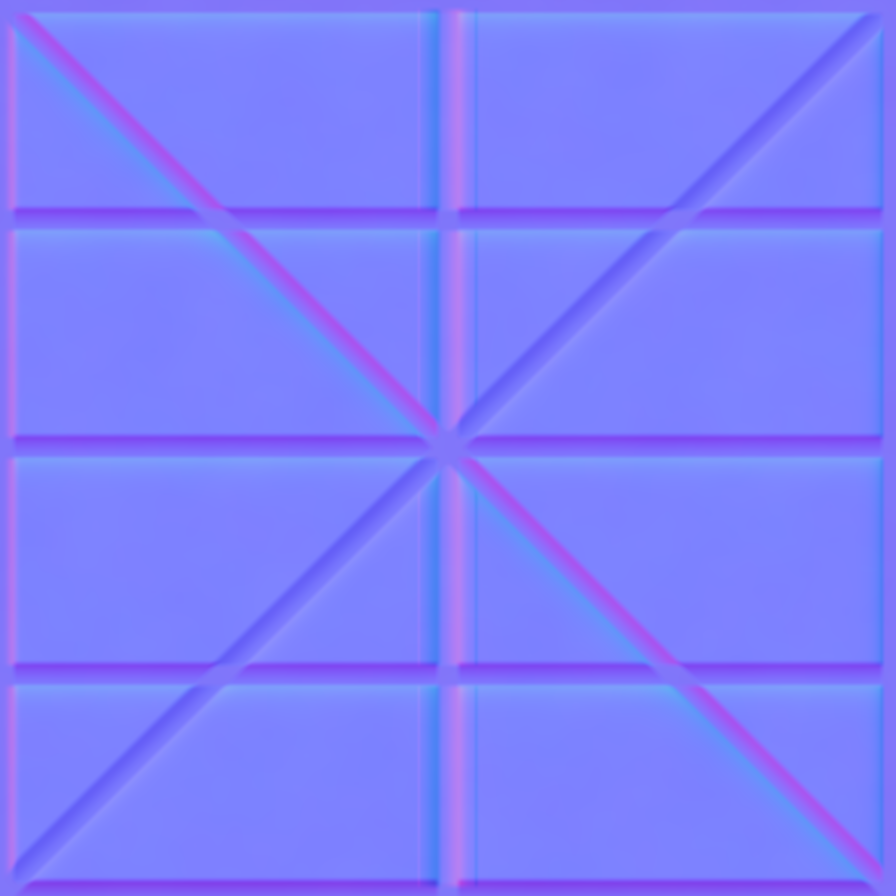
Give the GLSL for this texture map, as a WebGL 1 fragment shader.

```glsl
precision highp float;
uniform vec2 u_resolution;

#define ROW_STEP 0.254
#define GROOVE 0.0117
#define ROW_BORDER 0.0236
#define SIDE_BORDER 0.0156
#define DIAGONAL 0.0125
#define STRIP 0.0325
#define PANEL_FADE 0.0125
#define GROOVE_FADE 0.0150
#define EDGE_SOFT 0.0045
#define GRAIN 0.007

// Sharp lip at d = 0 that fades towards positive d
float lip(float d, float len) {
  return smoothstep(-0.005, 0.002, d) * exp(-max(d, 0.0) / len);
}

// Rounded wall: a soft rise at d = 0 and a bell-shaped fall
float wall(float d, float len) {
  float fall = max(d, 0.0) / len;
  return smoothstep(-0.007, 0.002, d) * exp(-fall * fall);
}

// Soft line centred on d = 0
float ridge(float d, float width) {
  return exp(-d * d / (width * width));
}

// One outside a groove, zero inside it
float outside(float d) {
  return smoothstep(-EDGE_SOFT, EDGE_SOFT, d);
}

// Gentle surface unevenness from layered sines
vec2 unevenness(vec2 p) {
  vec2 sum = vec2(0.0);
  float amp = 1.0;
  for (int i = 0; i < 4; i++) {
    p = mat2(0.8, 0.6, -0.6, 0.8) * p * 1.7 + 1.3;
    sum += amp * sin(p.yx + 1.5 * sin(p));
    amp *= 0.65;
  }
  return sum;
}

void main() {
  vec2 p = gl_FragCoord.xy / u_resolution - 0.5;

  // Signed offsets from the nearest row, column and diagonals
  float row = clamp(floor(p.y / ROW_STEP + 0.5), -2.0, 2.0);
  float column = clamp(floor(p.x * 2.0 + 0.5), -1.0, 1.0);
  float rowBorder = step(1.5, abs(row));
  float middle = 1.0 - abs(column);
  float y = p.y - row * ROW_STEP;
  float x = p.x - column * 0.5;
  float rising = (p.x - p.y) * 0.70711;
  float falling = (p.x + p.y) * 0.70711;
  float rowHalf = mix(GROOVE, ROW_BORDER, rowBorder);
  float columnHalf = mix(SIDE_BORDER, GROOVE, middle);

  // Each groove interrupts the others where they cross
  float offRow = outside(abs(y) - rowHalf);
  float offColumn = outside(abs(x) - columnHalf);
  float offRising = outside(abs(rising) - DIAGONAL);
  float offFalling = outside(abs(falling) - DIAGONAL);
  float offDiagonals = offRising * offFalling;
  float panel = offRow * offColumn * offDiagonals;

  // Lavender floor at the crossings and along the outer frame
  float crossing = clamp(3.0 - offRow - offColumn - offRising - offFalling, 0.0, 1.0);
  float frame = max((1.0 - offRow) * rowBorder, (1.0 - offColumn) * (1.0 - middle));
  float ground = max(max(crossing, frame), 0.3 * (1.0 - panel));

  vec2 slope = vec2(-0.02, 0.015) + GRAIN * unevenness(p * 14.0);
  slope += vec2(0.03, -0.09) * ground;

  // Horizontal bevels
  float rowSlope = 0.27 * lip(-y - rowHalf, PANEL_FADE)
                 - 0.36 * wall(rowHalf - y, GROOVE_FADE)
                 - 0.08 * ridge(y - rowHalf, 0.004);
  slope.y += rowSlope * offColumn * offDiagonals;

  // Vertical bevels, with a second thin edge beside the middle column
  float columnSlope = 0.38 * ridge(x - columnHalf + 0.002, mix(0.006, 0.0105, middle))
                    + 0.08 * middle * lip(x - columnHalf, PANEL_FADE)
                    - 0.40 * mix(lip(-x - columnHalf, 0.007),
                                 wall(-x - columnHalf, 0.0130), middle);
  columnSlope += middle * (0.14 * ridge(x + STRIP, 0.002)
                         - 0.20 * ridge(x - STRIP + 0.001, 0.0024));
  float columnSpan = outside(abs(y) - rowHalf + 0.005 * rowBorder);
  slope.x += columnSlope * columnSpan * offDiagonals;

  // Diagonal bevels
  vec2 risingSlope = vec2(-0.20, -0.25) * wall(rising + DIAGONAL, GROOVE_FADE)
                   + vec2(0.13, 0.13) * lip(rising - DIAGONAL, 0.008);
  vec2 fallingSlope = vec2(0.33, -0.33) * wall(DIAGONAL - 0.002 - falling, 0.0135)
                    + vec2(-0.27, 0.20) * lip(-falling - DIAGONAL + 0.001, PANEL_FADE);
  slope += risingSlope * offRow * offColumn * offFalling;
  slope += fallingSlope * offRow * offColumn * offRising;

  // Pack the surface normal as a colour
  float height = sqrt(max(1.0 - dot(slope, slope), 0.0));
  vec3 color = 0.5 + 0.5 * vec3(slope, height);
  color.b -= 0.02 * ground;
  gl_FragColor = vec4(color, 1.0);
}
```
